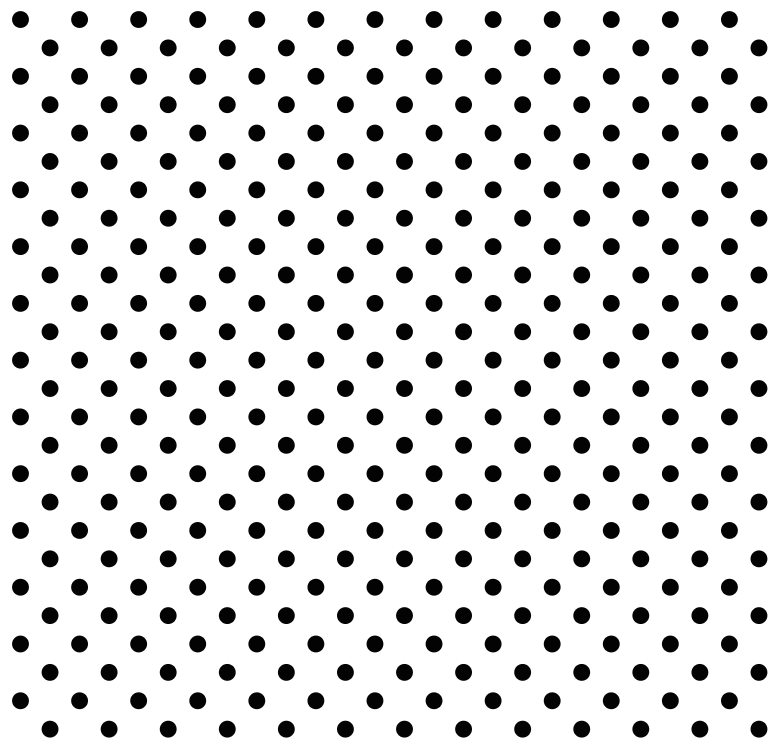
A Shadertoy shader for this pattern:

```glsl
#define REPEATS vec2(13.0, 13.0)
#define FIRST_DOT vec2(0.347, 0.656)   // dot centre within a cell
#define DOT_RADIUS 0.0114              // in canvas heights
#define PAPER vec3(1.0)
#define INK vec3(0.01)

// Distance to the nearest dot of a wrapped grid, in canvas heights
float dotGrid(vec2 cell, vec2 cellSize) {
    vec2 offset = (fract(cell + 0.5) - 0.5) * cellSize;
    return length(offset) - DOT_RADIUS;
}

void mainImage(out vec4 fragColor, in vec2 fragCoord) {
    vec2 cell = fragCoord / iResolution.xy * REPEATS - FIRST_DOT;
    vec2 cellSize = vec2(iResolution.x / iResolution.y, 1.0) / REPEATS;

    // Two grids, half a cell apart, make the staggered rows
    float dist = min(dotGrid(cell, cellSize), dotGrid(cell + 0.5, cellSize));

    // One-pixel soft edge
    float coverage = clamp(0.5 - dist * iResolution.y, 0.0, 1.0);
    fragColor = vec4(mix(PAPER, INK, coverage), 1.0);
}
```
